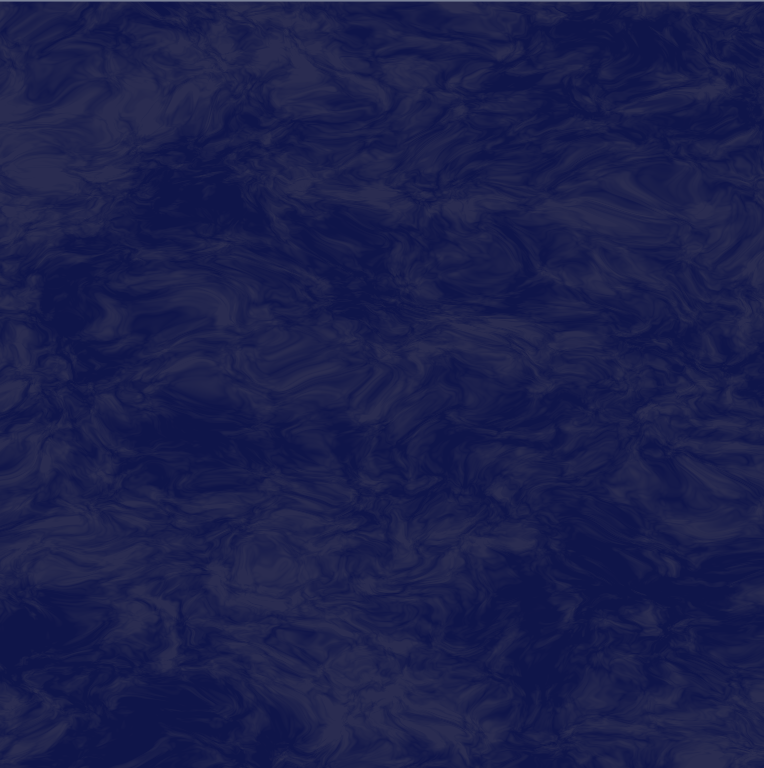
Reproduce this texture procedurally as a Shadertoy shader.

```glsl
// Dark blue crumpled surface with soft grey-blue clouds and fine wrinkles.
// Stretched gradient noise gives broad clouds; short folded octaves, rippled
// by more noise, crease them. A thin pale rim closes the upper edge.

#define STRETCH vec2(2.7, 4.5)
#define WARP 0.30
#define RIPPLE 0.55
#define CLOUD_CONTRAST 0.92
#define CREASE_CONTRAST 1.30
#define CREASE_SCALE 6.0
#define CREASE_GAIN 0.72
#define CREASE_MEAN 0.41
#define BRIGHTNESS 0.36
#define NAVY vec3(0.060, 0.082, 0.287)
#define SLATE vec3(0.163, 0.172, 0.316)
#define RIM vec3(0.48, 0.51, 0.60)

// Rotation between octaves hides the noise lattice
const mat2 TURN = mat2(0.8, 0.6, -0.6, 0.8);

// Unit gradient from an integer hash of the lattice cell
vec2 gradientAt(vec2 cell) {
    uvec2 k = uvec2(ivec2(cell) + 32768);
    uint h = k.x * 1597u ^ k.y * 51749u;
    h = (h ^ (h >> 15)) * 73471u;
    h = (h ^ (h >> 13)) * 39119u;
    h ^= h >> 16;
    float angle = 6.28318 * float(h & 65535u) / 65536.0;
    return vec2(cos(angle), sin(angle));
}

// Gradient noise with quintic interpolation
float gradientNoise(vec2 p) {
    vec2 cell = floor(p);
    vec2 f = p - cell;
    vec2 w = f * f * f * (f * (f * 6.0 - 15.0) + 10.0);
    vec2 e = vec2(1.0, 0.0);
    float a = dot(gradientAt(cell), f);
    float b = dot(gradientAt(cell + e.xy), f - e.xy);
    float c = dot(gradientAt(cell + e.yx), f - e.yx);
    float d = dot(gradientAt(cell + e.xx), f - e.xx);
    return mix(mix(a, b, w.x), mix(c, d, w.x), w.y);
}

// Soft layered noise
float cloud(vec2 p, int octaves, float gain) {
    float sum = 0.0;
    float amplitude = 1.0;
    for (int i = 0; i < octaves; i++) {
        sum += amplitude * gradientNoise(p);
        p = TURN * p * 2.0 + 17.3;
        amplitude *= gain;
    }
    return sum;
}

// Folded noise: dark thin valleys between rounded bumps
float creases(vec2 p) {
    float sum = 0.0;
    float amplitude = 1.0;
    for (int i = 0; i < 4; i++) {
        sum += amplitude * abs(gradientNoise(p));
        p = TURN * p * 1.9 + 31.7;
        amplitude *= CREASE_GAIN;
    }
    return sum;
}

// Two independent noises as an offset
vec2 offsetNoise(vec2 p) {
    return vec2(cloud(p + 5.2, 3, 0.5), cloud(p + 41.8, 3, 0.5));
}

void mainImage(out vec4 fragColor, in vec2 fragCoord) {
    vec2 uv = fragCoord / iResolution.y;

    // Gently bend the clouds, then ripple the wrinkles at their own scale
    vec2 q = uv * STRETCH;
    q += WARP * offsetNoise(q);
    vec2 wrinkle = q * CREASE_SCALE;
    wrinkle += RIPPLE * offsetNoise(wrinkle * 0.8);

    // Broad clouds plus fine creases
    float tone = BRIGHTNESS + CLOUD_CONTRAST * cloud(q + 11.4, 6, 0.58);
    tone += CREASE_CONTRAST * (creases(wrinkle) - CREASE_MEAN);
    vec3 color = mix(NAVY, SLATE, clamp(tone, 0.0, 1.0));

    // Pale rim along the upper edge
    float rim = smoothstep(0.9975, 0.9985, uv.y);
    fragColor = vec4(mix(color, RIM, rim), 1.0);
}
```
